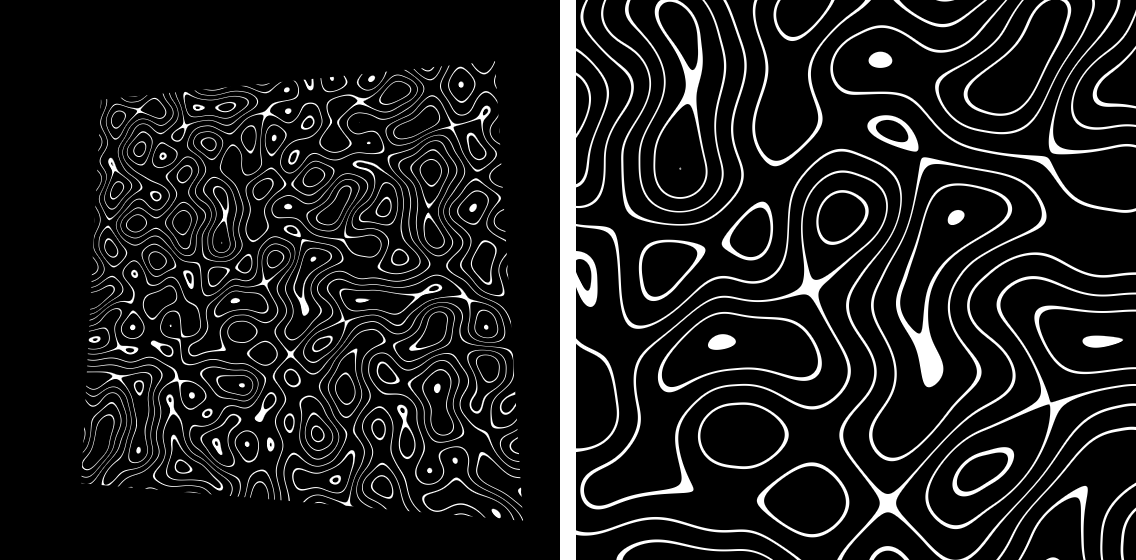
Left: the whole. Right: its middle third, enlarged.
Write a WebGL 1 fragment shader that draws this pattern.

```glsl
precision highp float;
// White contour lines of a smooth height field on a black, tilted sheet.
// Canvas points are projected back onto the sheet, gradient noise gives the
// height, and each level band is box-filtered over the pixel footprint.

uniform vec2 u_resolution;

const vec3 BACKGROUND = vec3(0.0);
const vec3 LINE_COLOR = vec3(1.0);
const float CELLS = 10.0;       // noise cells along one side of the sheet
const float LEVELS = 6.0;       // contour levels per unit of height
const float LINE_SHARE = 0.115; // part of each level step that is drawn
const vec2 SEED = vec2(17.0, 43.0);

// Corners of the sheet on the canvas
const vec2 BOTTOM_LEFT = vec2(0.145, 0.137);
const vec2 BOTTOM_RIGHT = vec2(0.934, 0.070);
const vec2 TOP_RIGHT = vec2(0.884, 0.891);
const vec2 TOP_LEFT = vec2(0.180, 0.822);

float cross2(vec2 a, vec2 b) {
  return a.x * b.y - a.y * b.x;
}

// Inverse perspective: canvas point to sheet coordinates in 0..1
vec2 quadToSquare(vec2 p, vec2 a, vec2 b, vec2 c, vec2 d) {
  vec2 right = b - c;
  vec2 top = d - c;
  vec2 skew = a - b + c - d;
  float area = cross2(right, top);
  float g = cross2(skew, top) / area;
  float h = cross2(right, skew) / area;
  vec2 uAxis = b - a + g * (b - p);
  vec2 vAxis = d - a + h * (d - p);
  vec2 offset = p - a;
  return vec2(cross2(offset, vAxis), cross2(uAxis, offset)) / cross2(uAxis, vAxis);
}

vec2 sheetCoords(vec2 p) {
  return quadToSquare(p, BOTTOM_LEFT, BOTTOM_RIGHT, TOP_RIGHT, TOP_LEFT);
}

// Random unit vector for a lattice point
vec2 latticeGradient(vec2 cell) {
  vec3 q = fract(cell.xyx * vec3(0.1031, 0.1030, 0.0973));
  q += dot(q, q.yzx + 33.33);
  float angle = 6.28318 * fract((q.x + q.y) * q.z);
  return vec2(cos(angle), sin(angle));
}

float cornerSlope(vec2 cell, vec2 local, vec2 corner) {
  return dot(latticeGradient(cell + corner), local - corner);
}

float gradientNoise(vec2 p) {
  vec2 cell = floor(p);
  vec2 f = p - cell;
  vec2 fade = f * f * f * (f * (f * 6.0 - 15.0) + 10.0);
  float low = mix(cornerSlope(cell, f, vec2(0.0, 0.0)),
                  cornerSlope(cell, f, vec2(1.0, 0.0)), fade.x);
  float high = mix(cornerSlope(cell, f, vec2(0.0, 1.0)),
                   cornerSlope(cell, f, vec2(1.0, 1.0)), fade.x);
  return mix(low, high, fade.y);
}

float contourLevel(vec2 uv) {
  return LEVELS * gradientNoise(uv * CELLS + SEED);
}

// Integral of a unit-period pulse train, and its mean over a footprint
float pulseIntegral(float x, float share) {
  return floor(x) * share + min(fract(x), share);
}

float bandCoverage(float level, float footprint, float share) {
  float start = level + 0.5 * (share - footprint);
  return (pulseIntegral(start + footprint, share) - pulseIntegral(start, share)) / footprint;
}

// Antialiased inside of the unit square
float squareMask(vec2 uv, vec2 footprint) {
  vec2 inside = clamp(min(uv, 1.0 - uv) / footprint + 0.5, 0.0, 1.0);
  return inside.x * inside.y;
}

void main() {
  vec2 pixel = 1.0 / u_resolution;
  vec2 p = gl_FragCoord.xy * pixel;

  // Sheet coordinates here and one pixel to the right and above
  vec2 uv = sheetCoords(p);
  vec2 uvRight = sheetCoords(p + vec2(pixel.x, 0.0));
  vec2 uvAbove = sheetCoords(p + vec2(0.0, pixel.y));

  // Height change across the pixel sets the filter width
  float level = contourLevel(uv);
  vec2 slope = vec2(contourLevel(uvRight), contourLevel(uvAbove)) - level;
  float footprint = max(length(slope), 0.002);

  float line = bandCoverage(level, footprint, LINE_SHARE);
  float mask = squareMask(uv, abs(uvRight - uv) + abs(uvAbove - uv));
  gl_FragColor = vec4(mix(BACKGROUND, LINE_COLOR, line * mask), 1.0);
}
```
